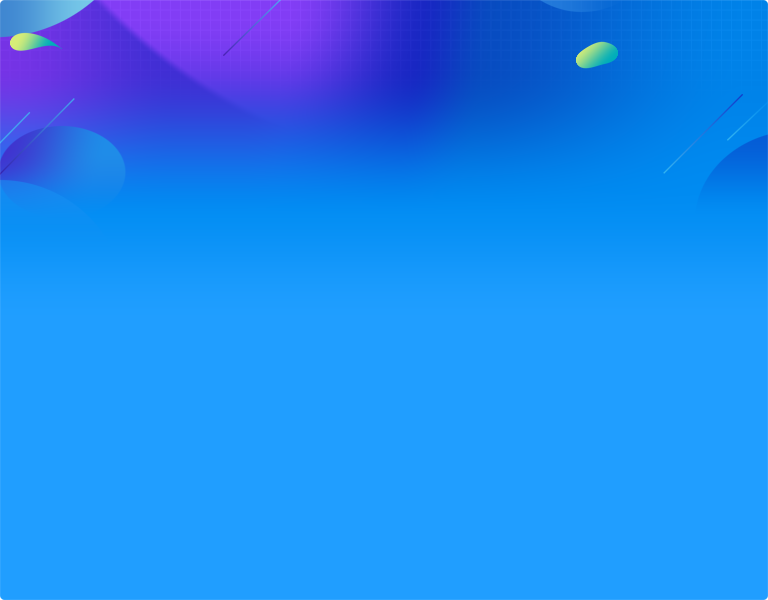
Give the GLSL for this background, as a Shadertoy shader.

```glsl
// Blue gradient backdrop with violet waves, soft discs, leaf drops and slanted streaks
#define AZURE vec3(0.0, 0.55, 0.95)
#define SKY vec3(0.125, 0.62, 1.0)
#define VIOLET vec3(0.51, 0.24, 0.96)
#define INDIGO vec3(0.09, 0.15, 0.76)
#define NAVY vec3(0.03, 0.29, 0.75)
#define LIME vec3(0.84, 0.93, 0.47)
#define TEAL vec3(0.0, 0.68, 0.73)
#define CYAN vec3(0.25, 0.75, 0.95)
#define STREAK_WIDTH 0.0011
#define GRID_STEP 0.0167
#define GRID_STRENGTH 0.025
#define CORNER_RADIUS 0.008

// Coverage of a shape from its signed distance
float cover(float d) {
    float px = 0.75 / iResolution.y;
    return 1.0 - smoothstep(-px, px, d);
}

// Approximate signed distance to an ellipse
float ellipse(vec2 p, vec2 center, vec2 radii) {
    return (length((p - center) / radii) - 1.0) * min(radii.x, radii.y);
}

// 1 above the start, falling to 0 at the end
float fadeOut(float start, float end, float v) {
    return 1.0 - smoothstep(start, end, v);
}

// Body between two curves, given by its midline and half thickness
float leaf(float t, float y, float midline, float halfThickness) {
    return cover(abs(y - midline) - halfThickness) * step(0.0, t) * step(t, 1.0);
}

// Thin line whose colour runs from one end to the other
vec3 streak(vec3 color, vec2 p, vec2 a, vec2 b, vec3 colorA, vec3 colorB) {
    vec2 ab = b - a;
    float t = clamp(dot(p - a, ab) / dot(ab, ab), 0.0, 1.0);
    float d = length(p - a - ab * t) - STREAK_WIDTH;
    return mix(color, mix(colorA, colorB, t), 0.8 * cover(d));
}

// Violet waves melting into the blue below
vec3 backdrop(vec2 p) {
    float across = p.x + 0.15 * p.y;
    vec3 wave = mix(VIOLET, vec3(0.22, 0.2, 0.84), smoothstep(0.02, 0.26, p.y));
    vec3 band = mix(wave, INDIGO, smoothstep(0.48, 0.73, across));
    band = mix(band, NAVY, smoothstep(0.7, 0.83, across));
    band = mix(band, vec3(0.0, 0.51, 0.91), smoothstep(0.78, 1.26, across));

    vec3 under = mix(vec3(0.46, 0.2, 0.9), vec3(0.25, 0.18, 0.83), smoothstep(0.0, 0.3, p.x));
    float edge = length(p - vec2(0.88, -0.693)) - 1.0;
    float inside = 1.0 - smoothstep(-0.012, 0.004, edge);
    band = mix(under, band, max(inside, smoothstep(0.4, 0.5, p.x)));

    vec2 cell = abs(fract(p / GRID_STEP) - 0.5);
    float grid = smoothstep(0.4, 0.5, max(cell.x, cell.y));
    band += GRID_STRENGTH * grid * fadeOut(0.05, 0.18, p.y);

    vec3 blue = mix(AZURE, SKY, smoothstep(0.31, 0.54, p.y));
    return mix(blue, band, fadeOut(0.11, 0.37, p.y));
}

vec3 discs(vec3 color, vec2 p) {
    // Pale disc in the upper left corner
    vec3 pale = mix(vec3(0.25, 0.53, 0.82), vec3(0.46, 0.78, 0.91), smoothstep(0.0, 0.15, p.x));
    color = mix(color, pale, cover(ellipse(p, vec2(-0.008, -0.188), vec2(0.25))));

    // Faint disc on the top edge
    float faint = cover(ellipse(p, vec2(0.97, -0.113), vec2(0.133)));
    color = mix(color, vec3(0.2, 0.56, 0.9), 0.6 * faint * fadeOut(0.92, 1.05, p.x));

    // Oval on the left
    vec3 oval = mix(vec3(0.25, 0.2, 0.81), vec3(0.12, 0.55, 0.91), smoothstep(0.0, 0.18, p.x + 0.3 * (p.y - 0.25)));
    float ovalCover = cover(ellipse(p, vec2(0.103, 0.287), vec2(0.106, 0.077)));
    color = mix(color, oval, ovalCover * fadeOut(0.25, 0.37, p.y));

    // Light swell beneath the oval
    float swell = cover(ellipse(p, vec2(0.0, 0.51), vec2(0.21)));
    color = mix(color, vec3(0.09, 0.56, 0.95), 0.6 * swell * fadeOut(0.32, 0.42, p.y));

    // Deep disc on the right edge
    float deep = cover(ellipse(p, vec2(1.333, 0.37), vec2(0.175, 0.153)));
    return mix(color, vec3(0.02, 0.36, 0.84), deep * fadeOut(0.22, 0.365, p.y));
}

vec3 leaves(vec3 color, vec2 p) {
    // Drop with a curled tail
    float t = (p.x - 0.0167) / 0.0867;
    float s = clamp(t, 0.0, 1.0);
    float tailed = leaf(t, p.y, 0.0717 - 0.0083 * s + 0.0183 * s * s * s * s, 0.045 * sqrt(s) * pow(1.0 - s, 1.5));
    color = mix(color, mix(LIME, TEAL, smoothstep(0.1, 0.85, t + 6.0 * (p.y - 0.07))), tailed);

    // Rounded bean
    t = (p.x - 0.96) / 0.07;
    s = clamp(t, 0.0, 1.0);
    float bean = leaf(t, p.y, 0.1 - 0.0117 * smoothstep(0.0, 0.7, s), 0.0195 * pow(4.0 * s * (1.0 - s), 0.45));
    return mix(color, mix(LIME, TEAL, smoothstep(-0.1, 1.0, t + 14.0 * (p.y - 0.091))), bean);
}

void mainImage(out vec4 fragColor, in vec2 fragCoord) {
    // Height units, with y measured down from the top
    vec2 size = vec2(iResolution.x / iResolution.y, 1.0);
    vec2 p = vec2(fragCoord.x, iResolution.y - fragCoord.y) / iResolution.y;
    vec3 color = leaves(discs(backdrop(p), p), p);

    color = streak(color, p, vec2(0.467, 0.0), vec2(0.373, 0.092), CYAN, vec3(0.25, 0.1, 0.65));
    color = streak(color, p, vec2(0.123, 0.165), vec2(0.0, 0.29), CYAN, vec3(0.2, 0.1, 0.65));
    color = streak(color, p, vec2(0.049, 0.188), vec2(0.0, 0.238), CYAN, CYAN);
    color = streak(color, p, vec2(1.237, 0.158), vec2(1.107, 0.288), INDIGO, CYAN);
    color = streak(color, p, vec2(1.28, 0.17), vec2(1.213, 0.233), AZURE, CYAN);

    // Rounded canvas corners
    vec2 corner = abs(p - 0.5 * size) - 0.5 * size + CORNER_RADIUS;
    color = mix(vec3(1.0), color, cover(length(max(corner, 0.0)) - CORNER_RADIUS));
    fragColor = vec4(color, 1.0);
}
```
